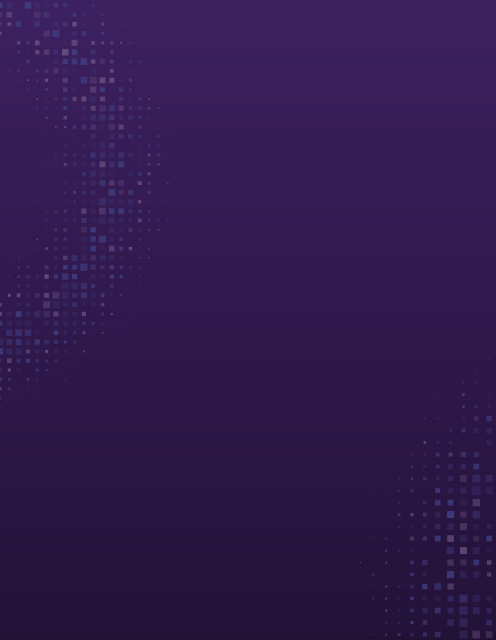
This background is drawn by a Shadertoy shader. Its source:

```glsl
// A dusky violet gradient with two curved bands of small halftone squares.
// Each band is a regular grid whose squares shrink with distance from a
// circular ridge; hashes vary their size, tint, strength and presence.

#define TOP_COLOR    vec3(0.238, 0.126, 0.378)
#define BOTTOM_COLOR vec3(0.138, 0.072, 0.220)
#define BLUE_TINT    vec3(0.255, 0.250, 0.520)
#define MAUVE_TINT   vec3(0.430, 0.330, 0.520)
#define DIM_TINT     vec3(0.215, 0.160, 0.390)
#define MAUVE_SHARE  0.24
#define BLUE_SHARE   0.42
#define SIZE_FALLOFF 1.50
#define EDGE_DENSITY 0.25

// Hash of a grid cell, 0 to 1
float hash(vec2 cell, float seed) {
    vec3 q = fract(vec3(cell.xyx + seed * 7.31) * vec3(0.1031, 0.1030, 0.0973));
    q += dot(q, q.yzx + 33.33);
    return fract((q.x + q.y) * q.z);
}

// Antialiased coverage of an axis-aligned square
float squareMask(vec2 offset, float halfSide) {
    vec2 edge = (halfSide - abs(offset)) * iResolution.y + 0.5;
    vec2 cover = clamp(edge, 0.0, 1.0);
    return cover.x * cover.y;
}

// Blend one arc-shaped band of squares over the given colour
vec3 drawBand(vec3 base, vec2 p, vec2 gridOrigin, vec2 pitch,
              vec2 arcCenter, float arcRadius, float reach,
              float maxHalf, float seed) {
    vec2 cell = floor((p - gridOrigin) / pitch + 0.5);
    vec2 center = gridOrigin + cell * pitch;

    // Closeness to the ridge, 1 on it and 0 at the limit of the band
    float ridgeDistance = abs(length(center - arcCenter) - arcRadius);
    float closeness = clamp(1.0 - ridgeDistance / reach, 0.0, 1.0);

    // Square size and presence
    float sizeJitter = mix(0.75, 1.08, hash(cell, seed));
    float halfSide = maxHalf * pow(closeness, SIZE_FALLOFF) * sizeJitter;
    float density = mix(EDGE_DENSITY, 0.85, smoothstep(0.0, 0.55, closeness));
    float present = step(hash(cell, seed + 1.0), density) * step(0.001, closeness);

    // Tint and strength
    float pick = hash(cell, seed + 2.0);
    vec3 tint = pick < MAUVE_SHARE ? MAUVE_TINT
              : pick < MAUVE_SHARE + BLUE_SHARE ? BLUE_TINT : DIM_TINT;
    float strength = mix(0.25, 0.85, hash(cell, seed + 3.0));

    return mix(base, tint, squareMask(p - center, halfSide) * present * strength);
}

void mainImage(out vec4 fragColor, in vec2 fragCoord) {
    vec2 p = fragCoord / iResolution.y;

    // Background gradient, a little darker along the bottom edge
    vec3 color = mix(BOTTOM_COLOR, TOP_COLOR, p.y);
    color *= mix(0.94, 1.0, smoothstep(0.0, 0.02, p.y));

    // Upper left band, bulging to the right
    color = drawBand(color, p, vec2(0.0, 0.9915), vec2(0.01456, 0.01461),
                     vec2(-0.124, 0.736), 0.297, 0.145, 0.0055, 3.0);

    // Lower right band, bulging to the left
    color = drawBand(color, p, vec2(0.7643, 0.0085), vec2(0.0201, 0.01875),
                     vec2(1.0, 0.102), 0.2865, 0.195, 0.0065, 11.0);

    fragColor = vec4(color, 1.0);
}
```
